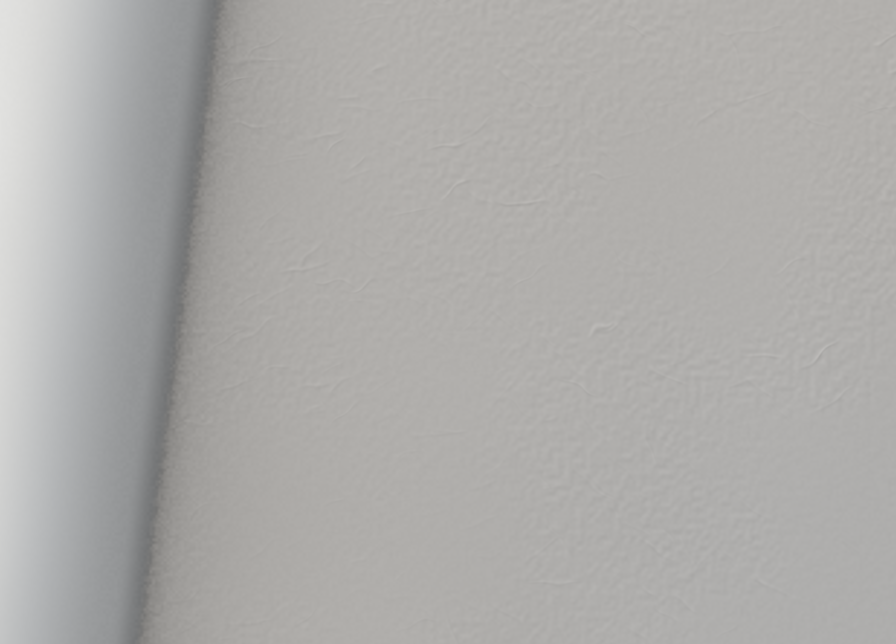
Reproduce this texture procedurally as a WebGL 2 fragment shader.

```glsl
#version 300 es
precision highp float;
// Matte embossed plaster sheet beside a softly lit, curved roll.
#define EDGE_BOTTOM 0.215
#define EDGE_TOP 0.340
#define EDGE_SOFT 0.009
#define WALL_LEVEL 0.686
#define SHADOW_DEPTH 0.105
#define STROKE_CELL 0.062
#define STROKE_WIDTH 0.0030
#define STROKE_RELIEF 0.030
#define PEBBLE_SIZE 0.0085
#define PEBBLE_RELIEF 0.034
#define GRAIN_SIZE 0.0045
#define GRAIN_AMOUNT 0.012

uniform vec2 u_resolution;
out vec4 fragColor;

const vec2 LIGHT_DIR = vec2(-0.6, 0.8);

vec3 hash3(vec2 p) {
    vec3 q = fract(p.xyx * vec3(0.1031, 0.1030, 0.0973));
    q += dot(q, q.yxz + 33.33);
    return fract((q.xxy + q.yzz) * q.zyx);
}

float noise(vec2 p) {
    vec2 i = floor(p), f = fract(p);
    f = f * f * (3.0 - 2.0 * f);
    float low = mix(hash3(i).x, hash3(i + vec2(1, 0)).x, f.x);
    float high = mix(hash3(i + vec2(0, 1)).x, hash3(i + vec2(1, 1)).x, f.x);
    return mix(low, high, f.y);
}

// Signed light and dark flanks of one thin crease
float crease(vec2 offset, float angle, float halfLength) {
    vec2 along = vec2(cos(angle), sin(angle));
    vec2 across = vec2(-along.y, along.x);
    float u = dot(offset, across) / STROKE_WIDTH;
    float v = abs(dot(offset, along)) / halfLength;
    float taper = 1.0 - smoothstep(0.35, 1.0, v);
    return 2.0 * u * exp(-u * u) * taper * dot(across, LIGHT_DIR);
}

// Scattered trowel creases: mostly falling to the right, some nearly level
float creases(vec2 p) {
    vec2 wobble = vec2(noise(p * 38.0), noise(p * 38.0 + 71.0)) - 0.5;
    p += 0.014 * wobble;
    vec2 home = floor(p / STROKE_CELL);
    float relief = 0.0;
    for (int y = -1; y <= 1; y++)
    for (int x = -1; x <= 1; x++)
    for (int k = 0; k < 3; k++) {
        vec2 cell = home + vec2(x, y);
        vec3 place = hash3(cell + 100.0 + 57.0 * float(k));
        vec3 style = hash3(cell + 400.0 + 83.0 * float(k));
        vec2 center = (cell + place.xy) * STROKE_CELL;
        float levelShare = mix(0.55, 0.12, smoothstep(0.4, 1.0, center.x));
        float angle = place.z < levelShare ? 0.35 : -0.85;
        angle += (style.x - 0.5) * 0.8;
        float strength = style.z * style.z * 1.3;
        relief += strength * crease(p - center, angle, mix(0.014, 0.052, style.y));
    }
    return relief;
}

// Fine bumps, lit by the height difference along the light
float pebbles(vec2 p) {
    vec2 q = p / PEBBLE_SIZE;
    return noise(q + 0.3 * LIGHT_DIR) - noise(q - 0.3 * LIGHT_DIR);
}

vec3 wallColor(vec2 p, float d) {
    float reach = mix(0.110, 0.080, p.y);
    float level = WALL_LEVEL + 0.010 * (p.y - 0.5);
    level -= SHADOW_DEPTH * exp(-d / reach) + 0.10 * exp(-d / 0.018);
    level += 0.008 * (noise(p * 5.0) - 0.5);

    // Relief comes in patches and grows towards the upper right
    float patches = mix(0.25, 1.0, smoothstep(0.25, 0.75, noise(p * 7.0 + 19.0)));
    float region = mix(0.6, 1.05, smoothstep(0.3, 1.3, p.x + 0.25 * p.y));
    float relief = STROKE_RELIEF * creases(p) + PEBBLE_RELIEF * pebbles(p);
    level += relief * patches * region;

    float cool = smoothstep(0.9, 0.1, p.y) * smoothstep(0.4, 1.3, p.x);
    return level * mix(vec3(1.013, 1.0, 0.982), vec3(1.004, 1.0, 0.992), cool);
}

vec3 rollColor(vec2 p, float d) {
    float level = 0.46 + 0.11 * smoothstep(0.0, 0.045, d);
    level += 0.32 * smoothstep(0.0, 0.36, d);
    level += 0.012 * (noise(p * vec2(9.0, 5.0)) - 0.5);
    vec3 tint = mix(vec3(0.988, 1.0, 1.008), vec3(1.0, 1.0, 0.992),
                    smoothstep(0.14, 0.30, d));
    return level * tint;
}

void main() {
    vec2 p = gl_FragCoord.xy / u_resolution.y;
    float grain = noise(p / GRAIN_SIZE + 31.0) - 0.5;

    // Slanted contact line, slightly roughened
    float d = p.x - mix(EDGE_BOTTOM, EDGE_TOP, p.y) + 0.004 * grain;
    float side = smoothstep(-EDGE_SOFT, EDGE_SOFT, d);
    vec3 color = mix(rollColor(p, max(-d, 0.0)), wallColor(p, max(d, 0.0)), side);

    // Grain is strongest in the shadow along the contact line
    color += grain * GRAIN_AMOUNT * (0.8 + 2.0 * exp(-abs(d) / 0.05));
    fragColor = vec4(clamp(color, 0.0, 1.0), 1.0);
}
```
